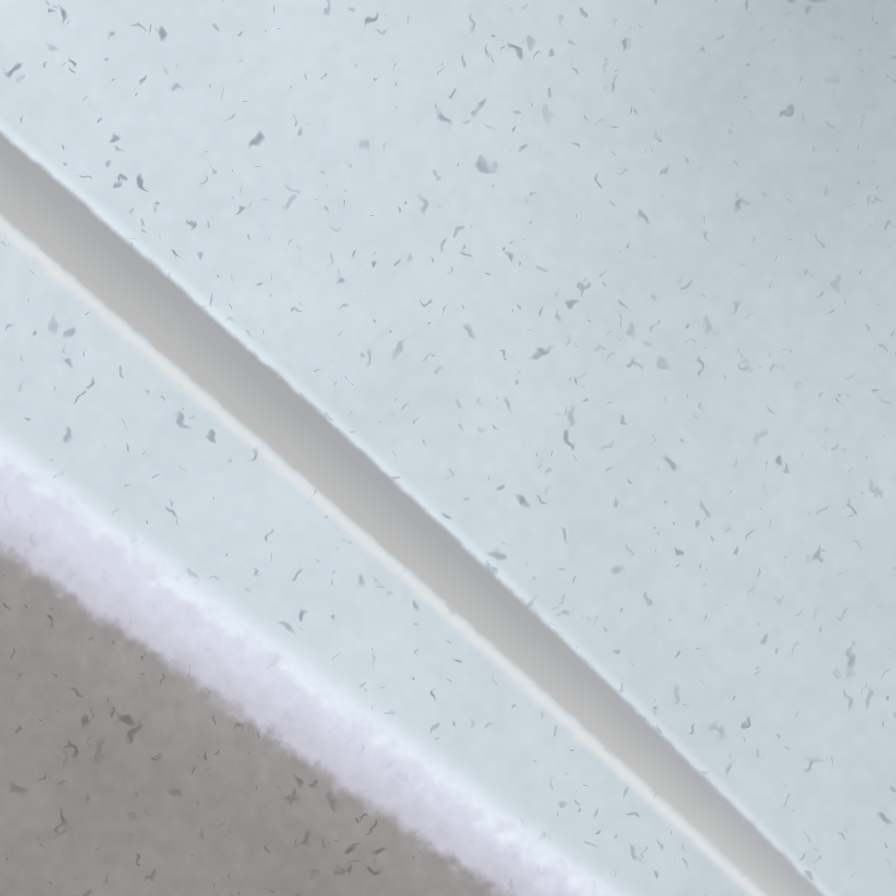
Reproduce this texture procedurally as a three.js fragment shader.

```glsl
varying vec2 vUv;

float hash(vec2 p) {
  vec3 q = fract(vec3(p.xyx) * 0.1031);
  q += dot(q, q.yzx + 33.33);
  return fract((q.x + q.y) * q.z);
}

float noise(vec2 p) {
  vec2 i = floor(p), f = fract(p);
  f = f * f * (3.0 - 2.0 * f);
  return mix(mix(hash(i), hash(i + vec2(1, 0)), f.x),
             mix(hash(i + vec2(0, 1)), hash(i + vec2(1, 1)), f.x), f.y);
}

float fbm(vec2 p) {
  float sum = 0.0, gain = 0.5;
  for (int i = 0; i < 4; i++) {
    sum += gain * noise(p);
    p = p * 2.03 + 17.0;
    gain *= 0.5;
  }
  return sum;
}

// Scattered tilted flecks, one candidate per grid cell
float flecks(vec2 uv, float cells, float density, float seed) {
  vec2 warp = vec2(noise(uv * 110.0 + seed), noise(uv * 110.0 + seed + 40.0)) - 0.5;
  vec2 p = uv * cells + warp * cells * 0.012;
  vec2 home = floor(p);
  float ink = 0.0;
  for (int y = -1; y <= 1; y++) {
    for (int x = -1; x <= 1; x++) {
      vec2 cell = home + vec2(x, y);
      vec2 key = cell + seed;
      vec2 d = p - cell - vec2(hash(key + 3.1), hash(key + 7.7));
      float angle = (hash(key + 13.3) - 0.5) * 2.4;
      float c = cos(angle), s = sin(angle);
      d = vec2(c * d.x - s * d.y, s * d.x + c * d.y);
      float size = mix(0.5, 1.15, hash(key + 21.9));
      float r = length(d / (vec2(0.14, 0.33) * size));
      float present = step(hash(key + 31.7), density);
      float strength = mix(0.3, 1.0, hash(key + 43.1));
      ink = max(ink, present * strength * (1.0 - smoothstep(0.25, 1.1, r)));
    }
  }
  return ink;
}

void main() {
  vec2 uv = vUv;
  float x = uv.x;
  float grain = fbm(uv * 75.0) - 0.47;
  float cloud = fbm(uv * 9.0) - 0.47;

  // Signed heights above the groove and ledge borders
  float grooveTop = uv.y - (0.854 - x * (0.85 + 0.085 * x)) + grain * 0.006;
  float grooveLow = uv.y - (0.759 - x * (0.85 + 0.042 * x)) + grain * 0.006;
  float ledgeTop = uv.y - (0.512 - 0.74 * x) + grain * 0.035;
  float ledgeLow = uv.y - (0.388 - 0.69 * x) + grain * 0.022;

  float large = flecks(uv, 27.0, 0.30, 5.0);
  float small = flecks(uv, 52.0, 0.28, 91.0);
  float speck = max(large, small * 0.75);

  // Pale upper face, shaded toward the right
  vec3 face = mix(vec3(0.805, 0.850, 0.878), vec3(0.765, 0.808, 0.835), smoothstep(0.25, 1.0, x));
  face -= vec3(0.085, 0.075, 0.085) * smoothstep(0.55, 1.0, x) * smoothstep(0.45, 1.0, uv.y);
  face += 0.025 * exp(-8.0 * length(uv - vec2(0.0, 1.0)));
  face += cloud * 0.035 + grain * 0.035;
  face = mix(face, vec3(0.50, 0.55, 0.58), speck * mix(0.78, 0.55, x));
  face += 0.045 * exp(-pow((grooveTop - 0.006) / 0.008, 2.0));

  // Recessed groove with a bright lower lip
  float depth = clamp(grooveLow / max(grooveLow - grooveTop, 0.01), 0.0, 1.0);
  vec3 groove = mix(vec3(0.735, 0.740, 0.735), vec3(0.665, 0.670, 0.685), smoothstep(0.0, 0.95, depth));
  groove += 0.03 * smoothstep(0.5, 0.9, x) + cloud * 0.015;
  float inGroove = smoothstep(-0.004, 0.005, grooveLow) * (1.0 - smoothstep(-0.006, 0.004, grooveTop));
  vec3 color = mix(face, groove, inGroove);
  float lip = exp(-pow((grooveLow + 0.010) / 0.009, 2.0));
  color = mix(color, vec3(0.885, 0.895, 0.900), lip * 0.85);

  // Rounded ledge, glowing along its upper border
  vec3 ledge = mix(vec3(0.775, 0.770, 0.820), vec3(0.845, 0.855, 0.915), smoothstep(0.0, 0.07, ledgeLow));
  ledge += grain * 0.025 - speck * 0.05;
  color = mix(color, ledge, 1.0 - smoothstep(-0.025, 0.012, ledgeTop));
  float glow = exp(-pow((ledgeTop + 0.012) / 0.020, 2.0));
  color = mix(color, vec3(0.905, 0.940, 0.975), glow * (0.75 + grain * 0.8));

  // Shadowed front face
  vec3 front = vec3(0.570, 0.560, 0.555) + cloud * 0.035 + grain * 0.05;
  front += vec3(0.035, 0.030, 0.035) * smoothstep(-0.13, 0.0, ledgeLow);
  front = mix(front, vec3(0.37, 0.37, 0.365), speck * 0.6);
  color = mix(front, color, smoothstep(-0.014, 0.014, ledgeLow));

  gl_FragColor = vec4(color, 1.0);
}
```
